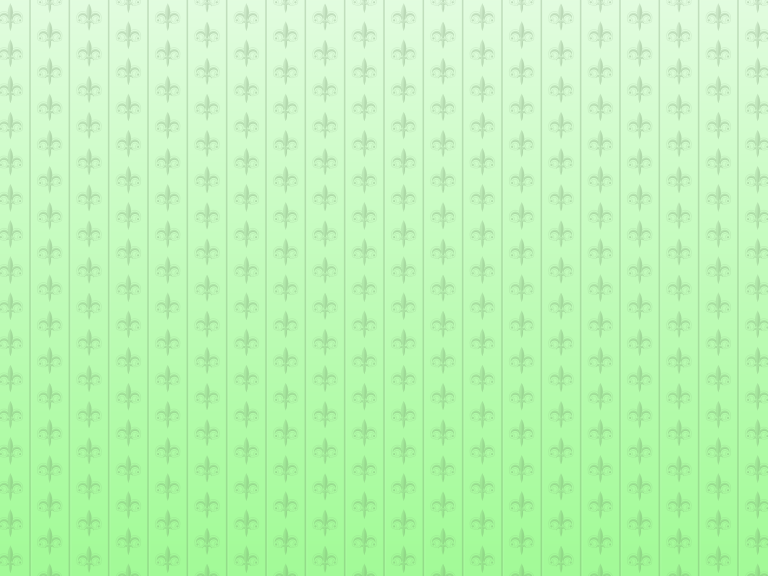
Write a Shadertoy shader that draws this pattern.

```glsl
// Green gradient wallpaper: thin vertical rules and half-dropped embossed fleurs-de-lis.

// Coverage of a shape from its signed distance.
float cover(float d, float px) {
    return clamp(0.5 - d / px, 0.0, 1.0);
}

// Box-filtered band of half width w, keeps its weight when thinner than a pixel.
float band(float d, float w, float px) {
    return cover(d - w, px) - cover(d + w, px);
}

// Pointed upright leaf given its half height and half width.
float leaf(vec2 p, float h, float w) {
    p = abs(p);
    float r = (h * h + w * w) / (2.0 * w);
    float offset = r - w;
    bool beyondTip = (p.y - h) * offset > p.x * h;
    return beyondTip ? length(p - vec2(0.0, h)) : length(p + vec2(offset, 0.0)) - r;
}

// Disc of radius r1 at c1 with the disc of radius r2 at c2 cut away.
float crescent(vec2 p, vec2 c1, float r1, vec2 c2, float r2) {
    return max(length(p - c1) - r1, r2 - length(p - c2));
}

// Side petals with curled tips, p mirrored.
float petals(vec2 p) {
    float d = crescent(p, vec2(0.16, -0.015), 0.12, vec2(0.168, -0.062), 0.105);
    return min(d, length(p - vec2(0.245, -0.085)) - 0.028);
}

float fleur(vec2 p) {
    vec2 m = vec2(abs(p.x), p.y);
    // central spear and tail
    float d = leaf(p - vec2(0.0, 0.11), 0.23, 0.066);
    d = min(d, leaf(p + vec2(0.0, 0.2), 0.15, 0.035));
    d = min(d, petals(m));
    // small feet
    d = min(d, crescent(m, vec2(0.06, -0.165), 0.052, vec2(0.07, -0.195), 0.05));
    // binding
    vec2 b = abs(p + vec2(0.0, 0.11)) - vec2(0.085, 0.015);
    return min(d, max(b.x, b.y));
}

void mainImage(out vec4 fragColor, in vec2 fragCoord) {
    // one unit is one column; a rule runs through the centre
    float px = 14.645 / iResolution.y;
    vec2 p = (fragCoord - 0.5 * iResolution.xy) * px;
    float t = fragCoord.y / iResolution.y;

    // vertical gradient
    vec3 color = mix(vec3(0.635, 0.982, 0.592), vec3(0.885, 0.99, 0.875), pow(t, 1.08));
    vec3 shade = vec3(0.40, 0.53, 0.37);

    // soft rules with a faint light right edge
    float x = fract(p.x + 0.5) - 0.5;
    color = mix(color, shade, 0.26 * band(x, 0.02, px));
    color = mix(color, vec3(1.0), 0.06 * band(x - 0.038, 0.015, px));

    // alternate columns drop by half a row
    float row = 0.919;
    float drop = 0.5 * (1.0 - mod(floor(p.x), 2.0));
    vec2 q = vec2(fract(p.x) - 0.5, (fract(p.y / row + drop + 0.5) - 0.5) * row);
    float d = fleur(q);

    // faint contour around the petals
    float rim = petals(vec2(abs(q.x), q.y)) - 0.034;
    color = mix(color, shade, 0.11 * band(rim, 0.01, px) * step(0.0, d));

    // embossed body, darker on its right and lower sides
    vec2 e = vec2(0.02, -0.02);
    float relief = clamp((fleur(q + e) - fleur(q - e)) / 0.056, -1.0, 1.0);
    color = mix(color, shade, (0.24 + 0.09 * relief) * cover(d, px));

    fragColor = vec4(color, 1.0);
}
```
